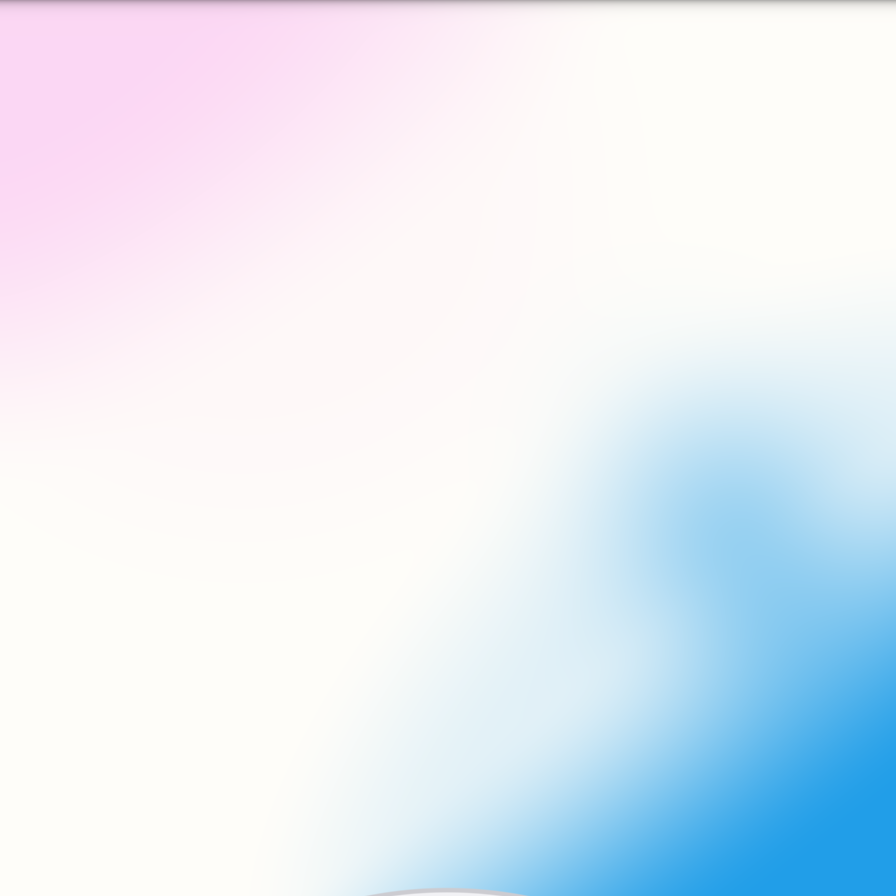
A WebGL 2 fragment shader for this background:

```glsl
#version 300 es
precision highp float;
// Soft mesh-style backdrop: a pink wash in the upper left and a blue glow in
// the lower right on warm white, each built from smooth distance falloffs.
// A thin shadow lines the top edge and a pale disc peeks in at the bottom.

#define PAPER      vec3(0.998, 0.992, 0.977)
#define PINK       vec3(0.986, 0.844, 0.955)
#define BLUE       vec3(0.130, 0.620, 0.910)
#define RIM        vec3(0.800, 0.800, 0.820)
#define DISC       vec3(0.950, 0.950, 0.960)
#define HAZE_BLUE  0.13
#define HAZE_PINK  0.12
#define LOBE       0.40
#define SHADOW     0.33
#define DISC_R     0.46
#define RIM_WIDTH  0.005

uniform vec2 u_resolution;
out vec4 fragColor;

// Distance with an adjustable corner shape: 1 is a diamond, 2 a circle
float normP(vec2 v, float power) {
  v = pow(abs(v) + 1e-5, vec2(power));
  return pow(v.x + v.y, 1.0 / power);
}

// Falls from 1 at the inner distance to 0 at the outer one
float falloff(float inner, float outer, float d) {
  return 1.0 - smoothstep(inner, outer, d);
}

// Layers two coverages without exceeding 1
float layer(float a, float b) {
  return 1.0 - (1.0 - a) * (1.0 - b);
}

float pinkWash(vec2 p) {
  float wash = falloff(0.4, 1.4, normP(p / vec2(0.52, 0.4), 1.3));
  float haze = HAZE_PINK * falloff(0.25, 0.5, distance(p, vec2(0.27, 0.2)));
  return layer(wash, haze);
}

float blueGlow(vec2 p) {
  // Diagonal front of the strong colour
  float core = smoothstep(-0.15, 0.17, dot(p, vec2(0.609, 0.793)) - 1.14);
  // Slanted lobe rising out of the front
  vec2 q = p - vec2(0.84, 0.63);
  q.x -= 0.25 * q.y;
  q /= vec2(0.10, 0.12);
  float lobe = LOBE * exp(-0.5 * dot(q, q));
  // Wide pale surround
  float haze = HAZE_BLUE * falloff(0.5, 0.75, normP(p - vec2(1.0), 1.5));
  return layer(core, layer(lobe, haze));
}

void main() {
  // Canvas units, with y measured down from the top edge
  vec2 p = gl_FragCoord.xy / u_resolution;
  p.y = 1.0 - p.y;
  float pixel = 1.0 / u_resolution.y;

  vec3 color = mix(PAPER, PINK, pinkWash(p));
  color = mix(color, BLUE, blueGlow(p));

  // Disc and its rim at the bottom
  float d = distance(p, vec2(0.499, 0.991 + DISC_R)) - DISC_R;
  color = mix(color, RIM, falloff(-pixel, pixel, d));
  color = mix(color, DISC, falloff(-pixel, pixel, d + RIM_WIDTH));

  // Shadow along the top
  color *= 1.0 - SHADOW * exp(-p.y / 0.005);

  fragColor = vec4(color, 1.0);
}
```
